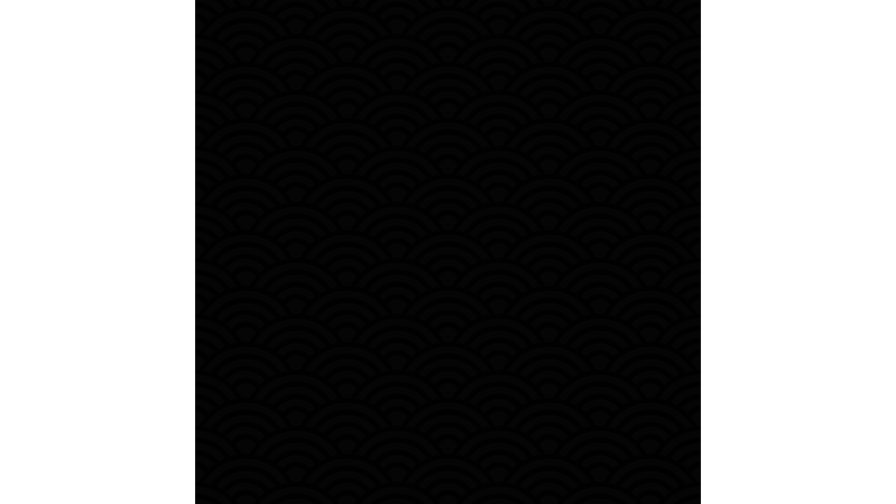
Give the GLSL for this pattern, as a Shadertoy shader.

```glsl
const float COLUMNS = 5.0;
const float REPEATS_DOWN = 9.0;
const float PANEL_WIDTH = 1.003;   // in canvas heights
const float ROW_PHASE = 0.05;      // share of one vertical repeat

// Lengths in scallop widths
const float SCALLOP_RADIUS = 0.523;
const float DISC_RADIUS = 0.115;
const float RING_PITCH = 0.1205;
const float RING_WIDTH = 0.068;

const vec3 WHITE = vec3(1.0);
const vec3 BLACK = vec3(0.002);
const vec3 CHARCOAL = vec3(0.02);

float coverage(float signedDistance, float pixel) {
    return 1.0 - smoothstep(-0.5 * pixel, 0.5 * pixel, signedDistance);
}

// Signed distance to the central disc and its concentric rings
float ringDistance(float radius) {
    float ringCentre = DISC_RADIUS - 0.5 * RING_WIDTH;
    float offset = mod(radius - ringCentre + 0.5 * RING_PITCH, RING_PITCH) - 0.5 * RING_PITCH;
    return min(abs(offset) - 0.5 * RING_WIDTH, radius - DISC_RADIUS);
}

// Overlapping scallops, painted from the upper rows to the lower ones
float scallopTone(vec2 p, float rowStep, float pixel) {
    float baseRow = floor(p.y / rowStep);
    float tone = 0.0;
    for (int k = 3; k >= -2; k--) {
        float row = baseRow + float(k);
        float shift = 0.5 * mod(row, 2.0);
        vec2 local = vec2(fract(p.x - shift + 0.5) - 0.5, p.y - row * rowStep);
        float radius = length(local);
        float rings = coverage(ringDistance(radius), pixel);
        tone = mix(tone, rings, coverage(radius - SCALLOP_RADIUS, pixel));
    }
    return tone;
}

void mainImage(out vec4 fragColor, in vec2 fragCoord) {
    float pixel = 1.0 / iResolution.y;
    vec2 uv = vec2(fragCoord.x - 0.5 * iResolution.x, fragCoord.y) * pixel;

    // Scallop grid, with a whole number of repeats down the canvas
    float scale = COLUMNS / PANEL_WIDTH;
    float rowStep = 0.5 * scale / REPEATS_DOWN;
    vec2 p = uv * scale;
    p.y += 2.0 * rowStep * ROW_PHASE;
    vec3 pattern = mix(BLACK, CHARCOAL, scallopTone(p, rowStep, pixel * scale));

    // Dark panel between plain side margins
    float panel = coverage(abs(uv.x) - 0.5 * PANEL_WIDTH, pixel);
    fragColor = vec4(mix(WHITE, pattern, panel), 1.0);
}
```
